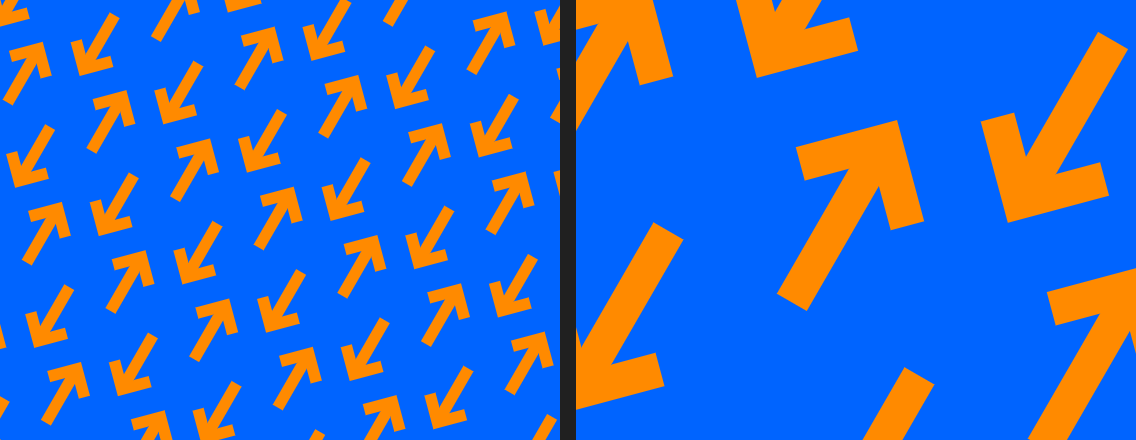
Left, the full canvas; right, a detail of the centre.
Reproduce this pattern procedurally as a WebGL 2 fragment shader.

```glsl
#version 300 es
precision highp float;
// Flat orange arrows on blue, set in a grid turned by thirty degrees.
// Each cell holds one arrow pointing up and one pointing down; both are
// distance functions in a wrapped cell. Lengths are fractions of the width.

#define CELL vec2(0.1725, 0.2305)            // repeat across and along the arrows
#define ANCHOR vec2(0.4931, 0.3981)          // centre of one upward arrow
#define DOWN_OFFSET vec2(0.0877, 0.1053)     // downward arrow, within the cell
#define TILT 0.5235988                       // grid rotation, radians
#define ARROW_LENGTH 0.1253
#define ARM_LENGTH 0.0624
#define STROKE 0.0206
#define BLUE vec3(0.0, 0.392, 1.0)
#define ORANGE vec3(1.0, 0.541, 0.0)

uniform vec2 u_resolution;
out vec4 fragColor;

float boxDistance(vec2 p, vec2 halfSize) {
    vec2 d = abs(p) - halfSize;
    return length(max(d, 0.0)) + min(max(d.x, d.y), 0.0);
}

// Arrow along +y, centred on the origin, with a square-cornered head.
float arrowDistance(vec2 p) {
    float depth = 0.5 * ARROW_LENGTH - p.y;  // distance back from the tip

    // Shaft, starting inside the head
    float shaftLength = ARROW_LENGTH - STROKE;
    vec2 shaftCentre = vec2(0.0, -0.5 * STROKE);
    float shaft = boxDistance(p - shaftCentre, 0.5 * vec2(STROKE, shaftLength));

    // Mirrored arms, measured along and across the 45 degree edge
    vec2 diagonal = vec2(depth + abs(p.x), depth - abs(p.x)) * inversesqrt(2.0);
    vec2 armHalf = 0.5 * vec2(ARM_LENGTH, STROKE);
    float arm = boxDistance(diagonal - armHalf, armHalf);

    return min(shaft, arm);
}

// Wrap a point into the cell centred on the origin.
vec2 wrapCell(vec2 p) {
    return (fract(p / CELL + 0.5) - 0.5) * CELL;
}

void main() {
    vec2 p = gl_FragCoord.xy / u_resolution.x - ANCHOR;

    // Turn into the grid frame: x across the arrows, y along them
    float c = cos(TILT), s = sin(TILT);
    vec2 grid = vec2(c * p.x - s * p.y, s * p.x + c * p.y);

    float up = arrowDistance(wrapCell(grid));
    float down = arrowDistance(-wrapCell(grid - DOWN_OFFSET));

    // Edge softened over about one pixel
    float pixel = 1.0 / u_resolution.x;
    float ink = clamp(0.5 - min(up, down) / pixel, 0.0, 1.0);
    fragColor = vec4(mix(BLUE, ORANGE, ink), 1.0);
}
```
